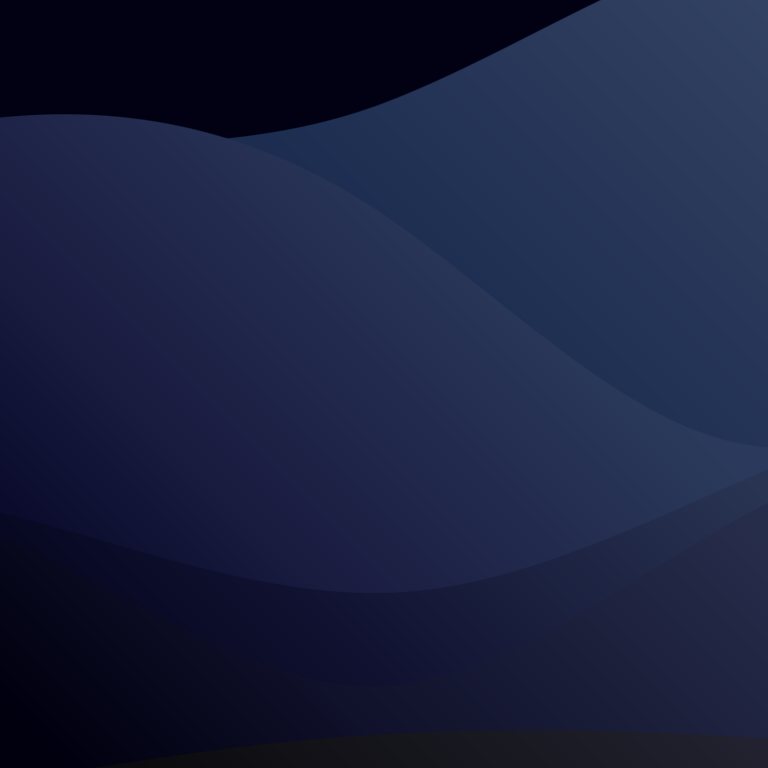
Reproduce this background procedurally as a Shadertoy shader.

```glsl
// Layered night-blue waves with diagonal gradients under a near-black sky.

#define SKY_COLOR vec3(0.004, 0.004, 0.075)
#define GRADIENT_AXIS vec2(1.0, 1.0)
#define EDGE_SOFTNESS 0.75

// Cubic Hermite curve; heights and slopes are given at x = 0, 0.5 and 1.
float crestHeight(float x, vec3 heights, vec3 slopes) {
    bool leftHalf = x < 0.5;
    vec2 ends = leftHalf ? heights.xy : heights.yz;
    vec2 tangents = 0.5 * (leftHalf ? slopes.xy : slopes.yz);
    float t = leftHalf ? 2.0 * x : 2.0 * x - 1.0;
    float u = 1.0 - t;
    return mix(ends.x, ends.y, t * t * (3.0 - 2.0 * t))
         + t * u * (tangents.x * u - tangents.y * t);
}

// Three-colour gradient with one position per colour.
vec3 ramp(float s, vec3 stops, vec3 dark, vec3 middle, vec3 light) {
    float lower = clamp((s - stops.x) / (stops.y - stops.x), 0.0, 1.0);
    float upper = clamp((s - stops.y) / (stops.z - stops.y), 0.0, 1.0);
    return mix(mix(dark, middle, lower), light, upper);
}

// Lays a filled wave over the colour, with an antialiased crest.
void paintWave(inout vec3 color, vec2 uv, vec3 heights, vec3 slopes, vec3 fill) {
    float depth = crestHeight(uv.x, heights, slopes) - uv.y;
    float blur = EDGE_SOFTNESS * fwidth(depth);
    color = mix(color, fill, smoothstep(-blur, blur, depth));
}

void mainImage(out vec4 fragColor, in vec2 fragCoord) {
    vec2 uv = fragCoord / iResolution.xy;
    float diagonal = dot(uv, GRADIENT_AXIS);
    vec3 color = SKY_COLOR;

    // Far slope rising to the right
    vec3 farFill = ramp(diagonal, vec3(1.15, 1.6, 2.0),
        vec3(0.110, 0.175, 0.315), vec3(0.160, 0.218, 0.350), vec3(0.200, 0.260, 0.385));
    paintWave(color, uv, vec3(0.80, 0.866, 1.08), vec3(0.10, 0.38, 0.20), farFill);

    // Broad central wave falling to the right
    vec3 centralFill = ramp(diagonal, vec3(0.35, 0.67, 1.35),
        vec3(0.040, 0.045, 0.175), vec3(0.100, 0.110, 0.250), vec3(0.168, 0.228, 0.360));
    paintWave(color, uv, vec3(0.847, 0.72, 0.418), vec3(0.10, -0.68, -0.05), centralFill);

    // Near trough
    vec3 nearFill = ramp(diagonal, vec3(0.30, 0.62, 1.36),
        vec3(0.025, 0.030, 0.130), vec3(0.065, 0.070, 0.190), vec3(0.160, 0.205, 0.325));
    paintWave(color, uv, vec3(0.333, 0.228, 0.389), vec3(-0.25, 0.02, 0.43), nearFill);

    // Deep trough fading to black at the lower left
    vec3 deepFill = ramp(diagonal, vec3(0.10, 0.55, 1.30),
        vec3(0.000, 0.000, 0.060), vec3(0.065, 0.070, 0.170), vec3(0.150, 0.175, 0.290));
    paintWave(color, uv, vec3(0.30, 0.107, 0.345), vec3(-0.40, 0.05, 0.50), deepFill);

    // Thin grey swell along the bottom
    vec3 swellFill = ramp(diagonal, vec3(0.15, 0.53, 1.0),
        vec3(0.040, 0.040, 0.050), vec3(0.080, 0.080, 0.105), vec3(0.130, 0.130, 0.185));
    paintWave(color, uv, vec3(-0.02, 0.044, 0.038), vec3(0.17, 0.06, -0.07), swellFill);

    fragColor = vec4(color, 1.0);
}
```
